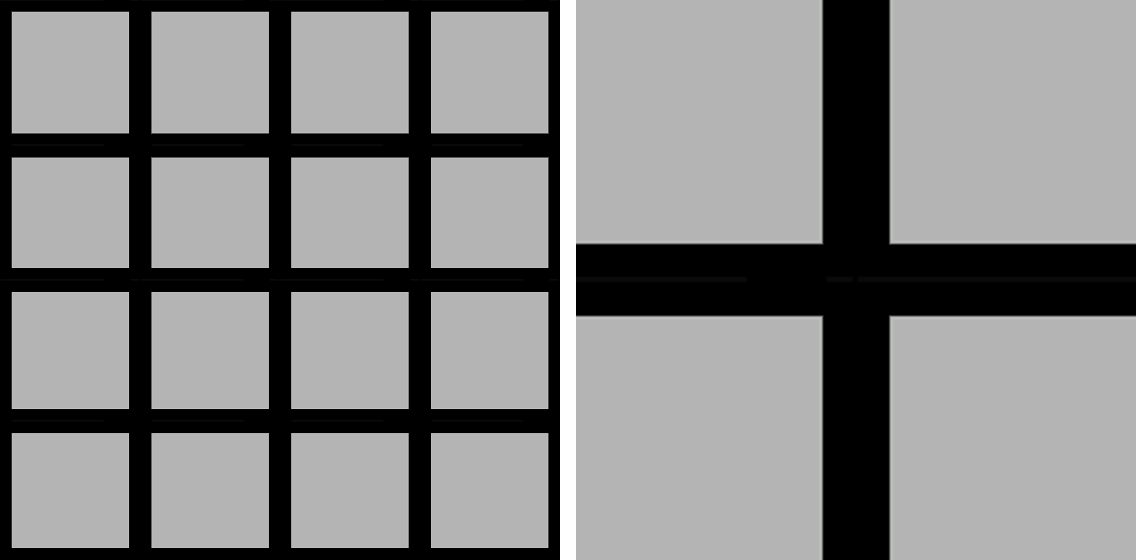
Left: the whole. Right: its middle third, enlarged.
Give the GLSL for this pattern, as a three.js fragment shader.

```glsl
varying vec2 vUv;

// Soft mask that is 1 where the signed distance is negative
float fill(float dist) {
  return 1.0 - smoothstep(-0.001, 0.001, dist);
}

// Soft span from start to end along one axis
float span(float p, float start, float end) {
  return fill(abs(p - 0.5 * (start + end)) - 0.5 * (end - start));
}

float minComponent(vec4 v) {
  return min(min(v.x, v.y), min(v.z, v.w));
}

void main() {
  // Four equal columns
  float columnX = mod(vUv.x - 0.0009, 0.2496);
  float acrossDist = abs(columnX - 0.1248) - 0.1048;

  // Four rows of uneven height, listed from the bottom up
  vec4 rowCenter = vec4(0.1240, 0.3740, 0.6201, 0.8704);
  vec4 rowHalfHeight = vec4(0.1025, 0.1045, 0.0986, 0.1087);
  float upDist = minComponent(abs(vUv.y - rowCenter) - rowHalfHeight);
  float paneDist = max(acrossDist, upDist);

  // Faint broken seams in the horizontal bars
  float longDash = span(columnX, 0.0208, 0.1845);
  float brokenDash = max(span(columnX, 0.001, 0.1845), span(columnX, 0.232, 0.2475));
  float outerSeams = fill(min(abs(vUv.y - 0.2487), abs(vUv.y - 0.7409)) - 0.0015);
  float middleSeam = fill(min(abs(vUv.y - 0.5004), 1.0 - vUv.y) - 0.0015);
  float seam = max(outerSeams * longDash, middleSeam * brokenDash);
  vec3 color = vec3(0.04 * seam);

  // Flat grey panes with a slightly lighter hairline rim
  float rim = 1.0 - fill(paneDist + 0.0018);
  vec3 paneColor = mix(vec3(0.706), vec3(0.75, 0.76, 0.75), rim);
  color = mix(color, paneColor, fill(paneDist));

  gl_FragColor = vec4(color, 1.0);
}
```
